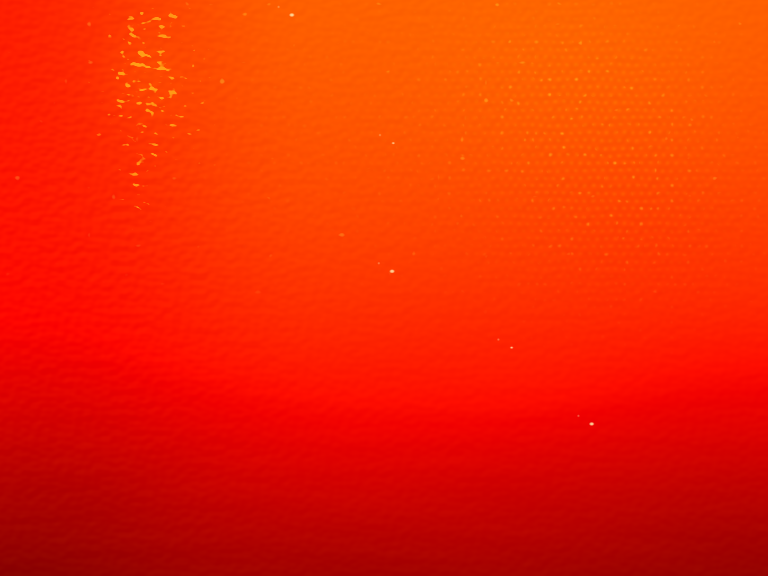
Give the GLSL for this texture, as a WebGL 1 fragment shader.

```glsl
precision highp float;
// Glossy red to orange paint on canvas, with dark lower edges and small wet glints.

uniform vec2 u_resolution;

vec2 hashGradient(vec2 cell) {
  float a = fract(sin(dot(cell, vec2(127.1, 311.7))) * 43758.5) * 6.2832;
  return vec2(cos(a), sin(a));
}

float gradientNoise(vec2 p) {
  vec2 i = floor(p), f = fract(p);
  vec2 w = f * f * f * (f * (f * 6.0 - 15.0) + 10.0);
  float a = dot(hashGradient(i), f);
  float b = dot(hashGradient(i + vec2(1.0, 0.0)), f - vec2(1.0, 0.0));
  float c = dot(hashGradient(i + vec2(0.0, 1.0)), f - vec2(0.0, 1.0));
  float d = dot(hashGradient(i + 1.0), f - 1.0);
  return mix(mix(a, b, w.x), mix(c, d, w.x), w.y);
}

// Soft elliptical patch, 1 at its centre
float patchMask(vec2 uv, vec2 centre, vec2 radius) {
  vec2 d = (uv - centre) / radius;
  return exp(-dot(d, d));
}

// Thickness of the paint: fine grain plus wide brush strokes
float paintHeight(vec2 p) {
  return gradientNoise(p * vec2(65.0, 85.0)) + 0.6 * gradientNoise(p * vec2(22.0, 60.0) + 7.0);
}

// Broad lighting from dark red through scarlet to orange
vec3 baseColor(vec2 uv) {
  float leftEdge = exp(-uv.x * uv.x / 0.05);
  float rightEdge = smoothstep(0.6, 1.0, uv.x);
  float wave = 0.02 * gradientNoise(uv * vec2(3.0, 5.0) + 3.0);
  float lit = uv.y + wave - 0.27 - 0.13 * leftEdge - 0.05 * rightEdge;
  float green = 0.43 * (1.0 - exp(-2.6 * max(lit, 0.0)));
  green *= mix(0.3, 1.0, smoothstep(-0.05, 0.42, uv.x));
  green += 0.035 * patchMask(uv, vec2(0.75, 0.88), vec2(0.22, 0.2));
  float shade = max(0.04 - lit, 0.0);
  float red = 0.995 - 1.15 * shade + 0.1 * shade * leftEdge;
  return vec3(red, green + 0.008, 0.005);
}

void main() {
  vec2 uv = gl_FragCoord.xy / u_resolution;
  vec2 p = uv * vec2(4.0 / 3.0, 1.0);
  float pixel = 1.0 / u_resolution.y;
  vec3 color = baseColor(uv);

  // Raking light over the paint surface
  float relief = paintHeight(p) - paintHeight(p + vec2(0.002, -0.004));
  float rough = 0.45 + 0.6 * patchMask(uv, vec2(0.1, 0.6), vec2(0.25, 0.45));
  color += relief * rough * vec3(0.035, 0.045, 0.0);
  color.rg += 0.012 * gradientNoise(p * vec2(4.0, 38.0)) * smoothstep(0.6, 0.1, uv.y);

  // Staggered canvas weave showing through on the right
  vec2 thread = p * vec2(66.0, 76.0);
  thread.x += 0.5 * mod(floor(thread.y), 2.0);
  thread += 0.25 * gradientNoise(p * 25.0);
  vec2 knot = fract(thread) - 0.5;
  float weave = exp(-14.0 * dot(knot, knot)) - 0.22;
  float weaveArea = patchMask(uv, vec2(0.8, 0.68), vec2(0.14, 0.17))
    + 0.6 * patchMask(uv, vec2(0.75, 0.87), vec2(0.14, 0.1))
    + 0.3 * patchMask(uv, vec2(0.6, 0.76), vec2(0.3, 0.2));
  color.g += 0.055 * weave * weaveArea;
  float sparkle = smoothstep(0.15, 0.45, gradientNoise(p * vec2(75.0, 62.0) + 31.0));
  color += vec3(0.0, 0.22, 0.08) * sparkle * max(weave, 0.0) * weaveArea;

  // Yellow dashes of reflected light on the upper left
  float glintArea = patchMask(uv, vec2(0.185, 0.87), vec2(0.045, 0.065))
    + 0.75 * patchMask(uv, vec2(0.2, 0.96), vec2(0.05, 0.025))
    + 0.65 * patchMask(uv, vec2(0.18, 0.69), vec2(0.022, 0.07))
    + 0.5 * patchMask(uv, vec2(0.2, 0.82), vec2(0.1, 0.18));
  glintArea = min(glintArea, 1.0);
  float dash = gradientNoise(p * vec2(55.0, 105.0) + vec2(0.0, p.x * 18.0))
    + 0.35 * gradientNoise(p * vec2(120.0, 170.0) + 11.0);
  float cutoff = mix(0.62, 0.16, glintArea);
  float glint = smoothstep(cutoff, cutoff + 0.22, dash) * smoothstep(0.03, 0.5, glintArea);
  color = mix(color, vec3(1.0, 0.64, 0.1), 0.85 * glint);
  color.g += 0.05 * patchMask(uv, vec2(0.185, 0.87), vec2(0.05, 0.07));

  // Sparse faint flecks across the upper half
  float fleck = smoothstep(0.49, 0.65, gradientNoise(p * vec2(48.0, 60.0) + 53.0));
  color += vec3(0.0, 0.2, 0.08) * fleck * smoothstep(0.4, 0.65, uv.y);

  // Bright specks along a winding diagonal, each with a dim companion
  for (int i = 0; i < 5; i++) {
    float n = float(i);
    vec2 spot = vec2(0.38 + 0.09 * n + 0.052 * sin(2.2 * n),
      0.974 - 0.1775 * n - 0.045 * (1.0 - cos(1.5708 * n)));
    vec2 d = (uv - spot) * vec2(4.0 / 3.0, 1.0);
    float size = 0.0022 + 0.0007 * cos(n * 3.0);
    float speck = 1.0 - smoothstep(size - pixel, size + pixel, length(d * vec2(0.8, 1.1)));
    float companion = 1.0 - smoothstep(0.0, 0.0015 + pixel, length(d - vec2(-0.023, 0.014)));
    color = mix(color, vec3(1.0, 0.86, 0.62), max(0.9 * speck, 0.4 * companion));
  }

  gl_FragColor = vec4(clamp(color, 0.0, 1.0), 1.0);
}
```
